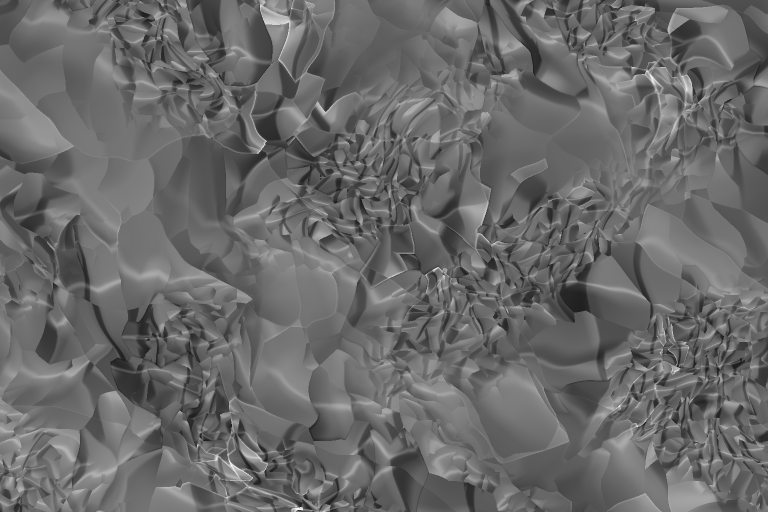
This texture is drawn by a WebGL 1 fragment shader. Its source:

```glsl
precision highp float;
// Crumpled grey metal foil: tilted shards, smooth diagonal folds and bright creases.
uniform vec2 u_resolution;

float hash(vec2 p) {
  return fract(sin(dot(p, vec2(127.1, 311.7))) * 4375.85);
}

// Cellular noise with a turned diamond metric, so every cell is a small pyramid.
// Returns surface tilt (xy), distance to the nearest crease (z) and a cell id (w).
vec4 shards(vec2 p, float seed, float sharpness) {
  vec2 home = floor(p);
  float nearest = 9.0, second = 9.0, id = 0.0;
  vec2 tilt = vec2(0.0);
  for (int j = -2; j <= 2; j++) {
    for (int i = -2; i <= 2; i++) {
      vec2 cell = home + vec2(float(i), float(j));
      vec2 jitter = vec2(hash(cell + seed), hash(cell + seed + 17.3));
      float angle = 6.283 * hash(cell + seed + 41.7);
      vec2 axis = vec2(cos(angle), sin(angle));
      vec2 side = vec2(-axis.y, axis.x);
      vec2 away = p - cell - jitter;
      vec2 q = vec2(dot(away, axis), dot(away, side));
      float d = abs(q.x) * 0.65 + abs(q.y) * 1.35;
      if (d < nearest) {
        second = nearest;
        nearest = d;
        id = hash(cell + seed + 73.1);
        vec2 slope = clamp(q * sharpness, -1.0, 1.0) * vec2(0.3, 0.5) + q * 0.35;
        tilt = axis * slope.x + side * slope.y + 1.3 * (jitter.yx - 0.5);
      } else {
        second = min(second, d);
      }
    }
  }
  return vec4(tilt, second - nearest, id);
}

// Dim room mirrored by the foil: broad grey bands, a dark gap and a narrow lamp.
float reflection(vec2 tilt, float rough) {
  float a = dot(tilt, vec2(2.3, 1.5));
  float b = dot(tilt, vec2(-1.6, 2.7));
  float tone = 0.065 * sin(a + 0.4) + 0.045 * sin(b * 1.4 + 1.0);
  float gap = smoothstep(0.55, 0.95, sin(a * 1.3 - b * 0.8 + 4.0));
  float lamp = pow(max(0.0, sin(b * 1.1 + a * 0.6 + 0.8)), 14.0);
  return tone + rough * (0.16 * lamp - 0.17 * gap);
}

float foil(vec2 p) {
  // Gentle bending keeps the creases from being ruler straight.
  vec2 bent = p + 0.018 * vec2(sin(p.y * 13.0 + 2.0 * sin(p.x * 7.0)),
                               sin(p.x * 11.0 + 2.0 * sin(p.y * 9.0)));
  bent += 0.004 * sin(bent.yx * 53.0 + 2.0 * sin(bent * 31.0));

  // Folds run down to the right; their crowns stay smooth.
  float along = dot(bent, vec2(0.84, -0.54));
  float across = dot(bent, vec2(0.54, 0.84));
  float crown = cos(12.1 * (across - 0.68) + 0.5 * sin(along * 5.0));
  float patches = sin(p.x * 7.0 + 2.0 * sin(p.y * 5.0)) * sin(p.y * 8.0 - p.x * 3.0 + 1.0);
  float rough = smoothstep(-0.55, 0.65, 0.25 - 0.6 * crown + 0.55 * patches - 0.25 * (p.y - 0.5));

  // Long folds, middle shards and fine crumple.
  vec4 fold = shards(vec2(along * 2.2, across * 4.5), 3.0, 4.0);
  vec4 shard = shards(bent * vec2(8.5, 7.0), 11.0, 9.0);
  vec4 crumple = shards(bent * 21.0 + 0.25 * shard.xy, 29.0, 7.0);
  float fineMask = rough * smoothstep(-0.5, 0.7, sin(p.x * 13.0 + 3.0 * sin(p.y * 6.0)) + 0.8 * patches);
  vec2 tilt = 0.6 * fold.xy + mix(0.22, 0.95, rough) * shard.xy + 0.85 * fineMask * crumple.xy;
  tilt += 0.12 * sin(bent.yx * 17.0 + 3.0 * fold.xy);

  float tone = 0.415 + 0.04 * crown * smoothstep(1.3, 0.3, p.y) + 0.02 * patches;
  tone += reflection(tilt, mix(0.3, 1.0, rough));

  // Thin creases: some catch the light, others fall into shadow.
  float lit = smoothstep(0.1, 0.9, sin(p.x * 9.0 + 4.0 * sin(p.y * 4.0 + 1.0)) + 0.4 * patches);
  float ridge = smoothstep(0.09, 0.0, shard.z) * smoothstep(0.5, 0.9, shard.w);
  float fineRidge = smoothstep(0.16, 0.0, crumple.z) * smoothstep(0.6, 0.9, crumple.w);
  float groove = smoothstep(0.07, 0.0, shard.z) * step(shard.w, 0.35);
  tone += lit * (0.3 * ridge * (0.3 + 0.7 * rough) + 0.32 * fineRidge * fineMask);
  tone -= 0.09 * groove * rough;
  tone += 0.05 * smoothstep(0.025, 0.0, fold.z) * step(0.5, fold.w);

  // A few shards face the light fully.
  float flare = smoothstep(0.8, 0.95, crumple.w) * fineMask * lit;
  tone += 0.2 * flare * smoothstep(0.0, 0.7, crumple.x + crumple.y + 0.3);
  return clamp(tone, 0.12, 0.95);
}

void main() {
  // Four samples per pixel smooth the shard edges.
  float tone = 0.0;
  for (int j = 0; j < 2; j++) {
    for (int i = 0; i < 2; i++) {
      vec2 offset = vec2(float(i), float(j)) * 0.5 - 0.25;
      tone += 0.25 * foil((gl_FragCoord.xy + offset) / u_resolution.y);
    }
  }
  gl_FragColor = vec4(vec3(tone), 1.0);
}
```
